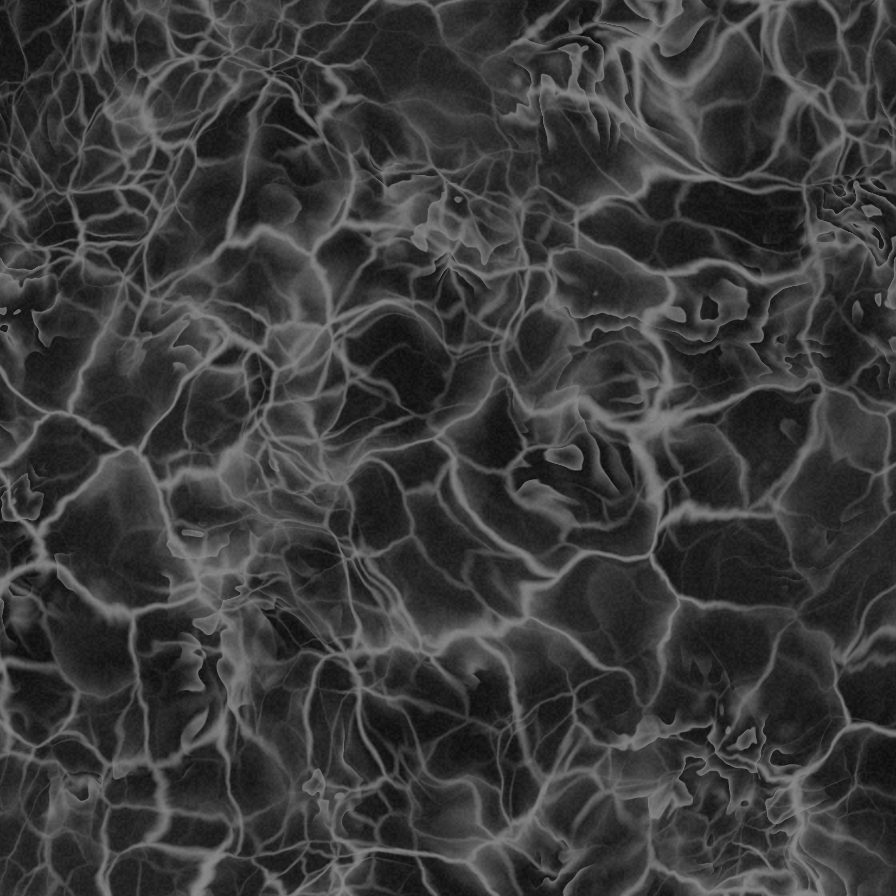
A Shadertoy shader for this texture:

```glsl
// Black marble: a dark, finely speckled stone crossed by a grey vein network.
// Warped Voronoi borders at three sizes form the veins, each with a haze that
// differs from cell to cell; folded noise adds torn, translucent mineral sheets.

const vec3 STONE_DARK = vec3(0.075);
const vec3 STONE_LIGHT = vec3(0.135);
const vec3 VEIN_GREY = vec3(0.53);

vec2 hash2(vec2 p) {
    vec3 q = fract(vec3(p.xyx) * vec3(0.1031, 0.1030, 0.0973));
    q += dot(q, q.yzx + 33.33);
    return fract((q.xx + q.yz) * q.zy);
}

float valueNoise(vec2 p) {
    vec2 i = floor(p), f = fract(p);
    f = f * f * (3.0 - 2.0 * f);
    float low = mix(hash2(i).x, hash2(i + vec2(1.0, 0.0)).x, f.x);
    float high = mix(hash2(i + vec2(0.0, 1.0)).x, hash2(i + 1.0).x, f.x);
    return mix(low, high, f.y);
}

float fbm(vec2 p) {
    float sum = 0.0, amplitude = 0.5;
    for (int i = 0; i < 4; i++) {
        sum += amplitude * valueNoise(p);
        p = mat2(1.6, 1.2, -1.2, 1.6) * p + 7.3;
        amplitude *= 0.5;
    }
    return sum / 0.9375;
}

vec2 warp(vec2 p, float frequency, float amount) {
    vec2 q = p * frequency;
    return p + amount * (vec2(fbm(q + 3.1), fbm(q + 47.7)) - 0.5);
}

// Returns the distance to the nearest cell border and a random value per cell.
vec2 cellBorder(vec2 p) {
    vec2 base = floor(p), nearest = vec2(0.0), owner = base;
    float best = 1e5;
    for (int y = -1; y <= 1; y++)
    for (int x = -1; x <= 1; x++) {
        vec2 id = base + vec2(x, y);
        vec2 toSite = id + hash2(id) - p;
        float d = dot(toSite, toSite);
        if (d < best) { best = d; nearest = toSite; owner = id; }
    }
    float border = 1e5;
    for (int y = -2; y <= 2; y++)
    for (int x = -2; x <= 2; x++) {
        vec2 id = owner + vec2(x, y);
        vec2 toSite = id + hash2(id) - p;
        vec2 gap = toSite - nearest;
        if (dot(gap, gap) > 1e-5)
            border = min(border, dot(0.5 * (toSite + nearest), normalize(gap)));
    }
    return vec2(border, hash2(owner + 91.7).y);
}

// A bright core of uneven width, plus a wispy haze reaching into some cells.
float veinLayer(vec2 p, float scale, float width, float haze, float seed) {
    vec2 cell = cellBorder(p * scale + seed);
    float variation = smoothstep(0.2, 0.8, valueNoise(p * scale * 0.8 + seed * 2.0));
    float core = 1.0 - smoothstep(0.0, width * mix(0.65, 1.5, variation), cell.x);
    float wisp = smoothstep(0.25, 0.75, fbm(p * scale * 2.5 + seed));
    float reach = haze * (0.15 + cell.y * cell.y) * (0.4 + wisp);
    float halo = exp(-max(cell.x, 0.0) / reach) * mix(0.25, 0.75, wisp);
    return max(core * mix(0.35, 0.9, variation), halo * mix(0.5, 1.0, variation));
}

// Sheets that brighten slowly and then break off along a crisp edge.
float foldedSheet(vec2 p, float scale, float folds) {
    float phase = fract(fbm(p * scale) * folds);
    return pow(phase, 2.5) * (1.0 - smoothstep(0.9, 1.0, phase));
}

float screenBlend(float a, float b) {
    return 1.0 - (1.0 - a) * (1.0 - b);
}

void mainImage(out vec4 fragColor, in vec2 fragCoord) {
    vec2 uv = fragCoord / min(iResolution.x, iResolution.y);

    // Bend the network broadly, then roughen its lines.
    vec2 bent = warp(uv, 4.0, 0.16);
    vec2 rough = warp(bent, 19.0, 0.035);

    // Crowded knots alternate with open, quiet stone.
    float crowd = fbm(uv * 5.0 + 12.4);
    float mediumMask = smoothstep(0.32, 0.55, crowd);
    float fineMask = smoothstep(0.44, 0.66, crowd);
    float sheetMask = smoothstep(0.53, 0.70, fbm(uv * 8.0 + 31.0));

    // Veins from large to fine, then the sheets.
    float veins = veinLayer(rough, 7.0, 0.045, 0.13, 5.0);
    veins = screenBlend(veins, mix(0.2, 0.9, mediumMask) * veinLayer(rough, 13.0, 0.065, 0.15, 23.0));
    veins = screenBlend(veins, 0.75 * fineMask * veinLayer(rough, 25.0, 0.10, 0.16, 61.0));
    veins = screenBlend(veins, sheetMask * foldedSheet(rough, 12.0, 6.0));

    // Cloudy stone with fine mineral speckle.
    float cloud = fbm(uv * 6.0 + 70.0);
    float speckle = valueNoise(uv * 420.0) - 0.5;
    vec3 stone = mix(STONE_DARK, STONE_LIGHT, smoothstep(0.25, 0.75, cloud));
    stone += 0.055 * speckle;

    vec3 color = mix(stone, VEIN_GREY + 0.03 * speckle, clamp(veins, 0.0, 1.0));
    fragColor = vec4(color, 1.0);
}
```
